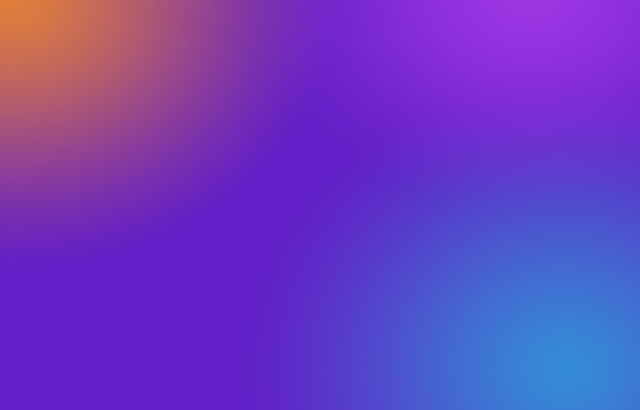
Reproduce this background procedurally as a Shadertoy shader.

```glsl
// Soft gradient backdrop: orange, magenta and blue glows over deep violet.

const vec3 VIOLET  = vec3(0.388, 0.122, 0.780);
const vec3 ORANGE  = vec3(0.880, 0.495, 0.230);
const vec3 MAGENTA = vec3(0.620, 0.215, 0.895);
const vec3 BLUE    = vec3(0.205, 0.550, 0.840);

// Glow centres and radii, as fractions of the canvas.
const vec2 ORANGE_CENTER  = vec2(0.02, 1.00);
const vec2 ORANGE_RADIUS  = vec2(0.51, 0.66);
const vec2 MAGENTA_CENTER = vec2(0.83, 1.01);
const vec2 MAGENTA_RADIUS = vec2(0.45, 0.52);
const vec2 BLUE_CENTER    = vec2(0.885, 0.10);
const vec2 BLUE_RADIUS    = vec2(0.51, 0.70);

const float EASING = 0.45;        // 0 = linear falloff, 1 = smooth falloff
const float DITHER = 1.0 / 255.0; // hides banding

// Elliptical falloff: 1 at the centre, 0 at the radius.
float glow(vec2 uv, vec2 center, vec2 radius) {
    float level = clamp(1.0 - length((uv - center) / radius), 0.0, 1.0);
    return mix(level, smoothstep(0.0, 1.0, level), EASING);
}

float hash(vec2 p) {
    return fract(sin(dot(p, vec2(12.99, 78.23))) * 43758.5);
}

void mainImage(out vec4 fragColor, in vec2 fragCoord) {
    vec2 uv = fragCoord / iResolution.xy;

    // Layer the glows over the base.
    vec3 color = VIOLET;
    color = mix(color, BLUE, glow(uv, BLUE_CENTER, BLUE_RADIUS));
    color = mix(color, MAGENTA, glow(uv, MAGENTA_CENTER, MAGENTA_RADIUS));
    color = mix(color, ORANGE, glow(uv, ORANGE_CENTER, ORANGE_RADIUS));

    color += (hash(fragCoord) - 0.5) * DITHER;
    fragColor = vec4(color, 1.0);
}
```
